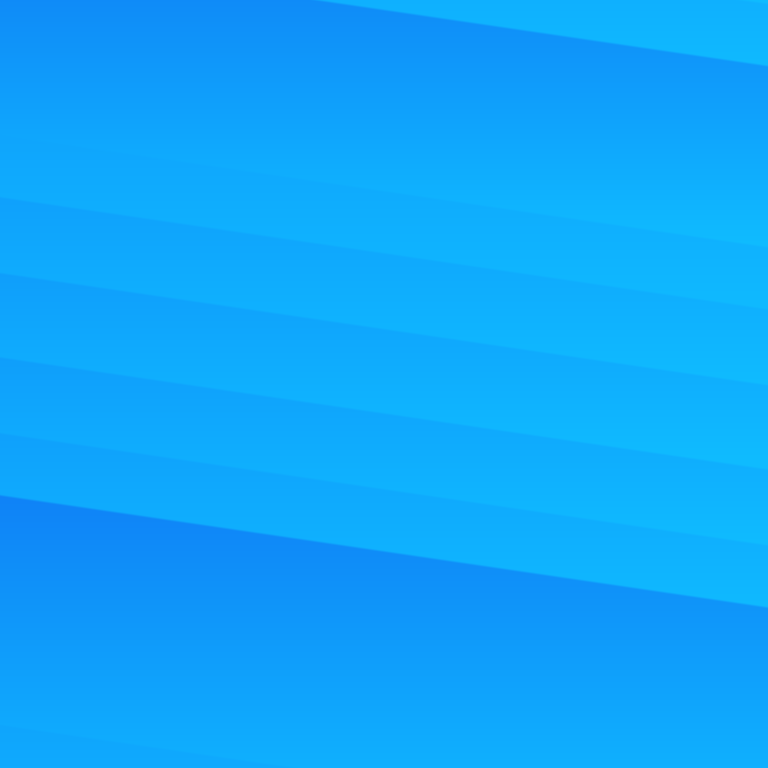
Write a three.js fragment shader that draws this background.

```glsl
// Sky-blue folded sheets: slanted bands, each shaded by its own vertical gradient.
// Wide deep folds repeat down the canvas, and narrow pleats overlap the lower part
// of each fold; later layers cover earlier ones below a soft slanted edge.

varying vec2 vUv;

const float SLOPE = 0.146;

// Covers everything below a slanted edge with a dark-to-light gradient.
// top is the depth of the edge at the left side; span is the gradient height.
float layer(float green, vec2 p, float top, float span, float darkGreen) {
  float shade = mix(darkGreen, 0.733, clamp((p.y - top) / span, 0.0, 1.0));
  float cover = smoothstep(-0.002, 0.002, p.y - top - SLOPE * p.x);
  return mix(green, shade, cover);
}

void main() {
  // Depth is measured downward from the upper edge
  vec2 p = vec2(vUv.x, 1.0 - vUv.y);
  float green = 0.7;

  for (int i = -1; i <= 1; i++) {
    // Wide fold with a deep blue upper edge
    float fold = float(i);
    float foldTop = -0.060 + 0.705 * fold;
    float shift = 0.063 * max(fold, 0.0);
    green = layer(green, p, foldTop, 0.376 + shift, 0.51);

    // Five pleats, spaced widest in the middle
    for (int k = 0; k < 5; k++) {
      float u = float(k) / 5.0;
      float offset = 0.236 + shift + 0.469 * (u - 0.029 * sin(6.28318 * u));
      float darkGreen = 0.645 - 0.027 * sin(3.14159 * u);
      green = layer(green, p, foldTop + offset, 0.24, darkGreen);
    }
  }

  // Blue brightens slightly along with green
  float blue = mix(0.97, 0.995, smoothstep(0.51, 0.71, green));
  gl_FragColor = vec4(0.06, green, blue, 1.0);
}
```
